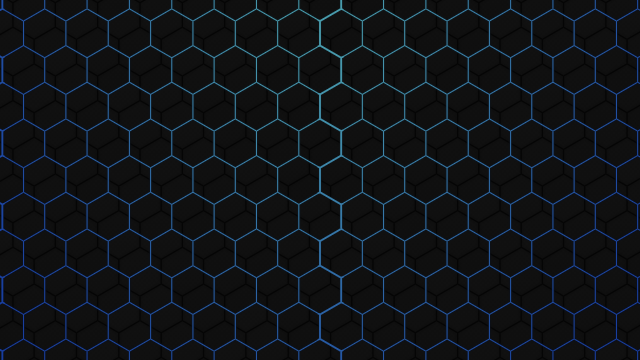
Write a WebGL 1 fragment shader that draws this pattern.

```glsl
precision highp float;

uniform vec2 u_resolution;

float hash(vec2 p) {
  return fract(sin(dot(p, vec2(12.9898, 78.233))) * 43758.5453);
}

// Offset from the nearest centre of a pointy-top hexagon one unit wide
vec2 hexOffset(vec2 p) {
  vec2 period = vec2(1.0, 1.7320508);
  vec2 a = mod(p, period) - 0.5 * period;
  vec2 b = mod(p - 0.5 * period, period) - 0.5 * period;
  return dot(a, a) < dot(b, b) ? a : b;
}

float edgeDistance(vec2 offset) {
  vec2 q = abs(offset);
  return 0.5 - max(q.x, dot(q, vec2(0.5, 0.8660254)));
}

float stroke(float dist, float halfWidth, float pixel) {
  return clamp((halfWidth - dist) / pixel + 0.5, 0.0, 1.0);
}

// Distance across the zigzag seam that returns every eight cells
float seamDistance(vec2 p) {
  float y = abs(mod(p.y + 0.8660254, 1.7320508) - 0.8660254);
  float zigzag = 0.5 * clamp(y / 0.288675 - 1.0, 0.0, 1.0);
  return abs(mod(p.x - zigzag + 4.0, 8.0) - 4.0);
}

void main() {
  vec2 uv = (gl_FragCoord.xy - 0.5 * u_resolution) / u_resolution.y;
  vec2 p = uv * 8.5;
  float pixel = 8.5 / u_resolution.y;

  vec2 grid = p + vec2(0.5, 0.0);
  vec2 cell = hexOffset(grid);
  float dist = edgeDistance(cell);

  // Dark cell faces with slight variation and a fine weave
  vec2 cellId = floor((grid - cell) * 2.0 + 0.5);
  float shade = 0.062 + 0.004 * (hash(cellId) - 0.5);
  shade += 0.006 * cell.y;
  shade += 0.0025 * sin(p.x * 55.0) * sin(p.y * 55.0);
  vec3 color = vec3(shade);

  // Black grooves on the same lattice, shifted by half a cell step
  vec2 groove = hexOffset(grid - vec2(0.25, -0.4330127));
  float grooveDist = edgeDistance(groove);
  color *= 1.0 - 0.65 * stroke(grooveDist, 0.016, pixel);
  color *= 1.0 - 0.12 * smoothstep(0.11, 0.0, grooveDist);

  // Glow colour runs from cyan at the top centre to blue at the far corners
  float fade = length(vec2(uv.x, 0.8 * (0.5 - uv.y)));
  vec3 glow = mix(vec3(0.31, 0.67, 0.74), vec3(0.10, 0.26, 0.68),
                  smoothstep(0.0, 1.2, fade));

  // Faint halo, then the bright outline, thicker along the seam
  float halo = smoothstep(0.06, 0.015, dist);
  color = mix(color, vec3(0.03, 0.03, 0.04) + 0.09 * glow, 0.75 * halo);
  float seam = smoothstep(0.12, 0.05, seamDistance(p));
  float line = stroke(dist, mix(0.0125, 0.022, seam), pixel);
  color = mix(color, glow, 0.9 * line);

  gl_FragColor = vec4(color, 1.0);
}
```
